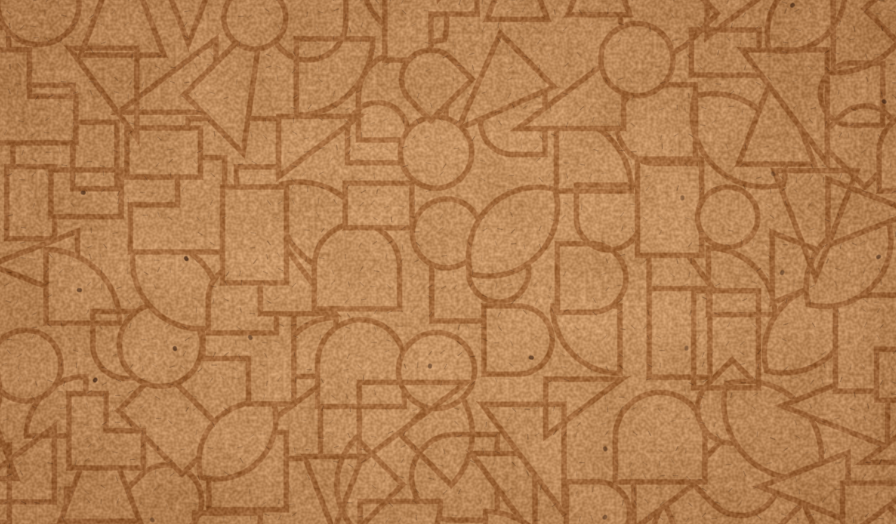
Reproduce this pattern procedurally as a Shadertoy shader.

```glsl
const vec3  PAPER = vec3(0.765, 0.565, 0.375);
const vec3  INK_TINT = vec3(0.83, 0.725, 0.60);
const vec3  EDGE_TINT = vec3(0.88, 0.83, 0.77);
const vec3  FLECK_TINT = vec3(0.42, 0.34, 0.28);
const float CELL = 0.132;          // spacing of the shapes, canvas height = 1
const float SIZE_MIN = 0.52;       // shape size in cells
const float SIZE_MAX = 0.82;
const float JITTER = 0.7;
const float LINE_HALF = 0.0052;
const float SEE_THROUGH = 0.32;    // share of shapes that do not hide others
const float DIAGONAL = 0.14;       // share of shapes turned by 45 degrees
const float GRAIN = 0.19;

vec2 hash2(vec2 p) {
    vec3 q = fract(p.xyx * vec3(0.1031, 0.1030, 0.0973));
    q += dot(q, q.yzx + 33.33);
    return fract((q.xx + q.yz) * q.zy);
}

vec2 gradientAt(vec2 cell) {
    float angle = 6.2832 * hash2(cell).x;
    return vec2(cos(angle), sin(angle));
}

float gradientNoise(vec2 p) {
    vec2 i = floor(p), f = p - i;
    vec2 u = f * f * f * (f * (f * 6.0 - 15.0) + 10.0);
    vec2 e = vec2(1.0, 0.0);
    float low = mix(dot(gradientAt(i), f), dot(gradientAt(i + e), f - e), u.x);
    float high = mix(dot(gradientAt(i + e.yx), f - e.yx),
                     dot(gradientAt(i + 1.0), f - 1.0), u.x);
    return mix(low, high, u.y);
}

mat2 rotation(float a) {
    return mat2(cos(a), sin(a), -sin(a), cos(a));
}

float boxDistance(vec2 p, vec2 halfSize) {
    vec2 d = abs(p) - halfSize;
    return max(d.x, d.y);
}

// Signed distance to one of eight closed shapes with mitred corners
float shapeDistance(vec2 p, int kind) {
    if (kind == 0) return max(length(p + 0.7) - 1.5, -0.7 - min(p.x, p.y));  // quarter disc
    if (kind == 1) return length(p) - 0.75;                                  // disc
    if (kind == 2) return boxDistance(p, vec2(0.6, 0.9));                    // box
    if (kind == 3) return max(-0.7 - min(p.x, p.y),
                              dot(p, normalize(vec2(1.0, 0.75))) - 0.28);    // right triangle
    if (kind == 4) return max(abs(p.x) * 0.93 + p.y * 0.36 - 0.4, -p.y - 0.8); // spike
    if (kind == 5) return max(length(p + 0.5), length(p - 0.5)) - 1.4;       // leaf
    if (kind == 6) return max(boxDistance(p, vec2(0.85)), min(p.x, p.y));    // angle
    return max(length(vec2(p.x, max(p.y, 0.0))) - 0.8, -p.y - 0.8);          // arch
}

// Outlines of overlapping shapes, stacked in two layers
float linework(vec2 p, float pixel) {
    vec2 home = floor(p / CELL);
    float ink = 0.0;
    for (int layer = 0; layer < 2; layer++)
    for (int y = -2; y <= 2; y++)
    for (int x = -2; x <= 2; x++) {
        vec2 id = home + vec2(x, y);
        vec2 pick = hash2(id + 71.3);
        if (int(pick.x * 2.0) != layer) continue;
        vec2 turn = hash2(id + 19.7), style = hash2(id + 143.1);
        vec2 center = (id + 0.5 + JITTER * (hash2(id + 7.9) - 0.5)) * CELL;
        float size = CELL * mix(SIZE_MIN, SIZE_MAX, style.x);
        float angle = 1.5708 * floor(turn.x * 4.0) + 0.7854 * step(turn.y, DIAGONAL);
        vec2 q = rotation(angle) * (p - center) / size;
        float d = shapeDistance(q, int(pick.y * 9.0)) * size;
        if (style.y > SEE_THROUGH) ink *= smoothstep(-pixel, pixel, d);
        ink = max(ink, 1.0 - smoothstep(-pixel, pixel, abs(d) - LINE_HALF));
    }
    return ink;
}

// Scattered short fibres or round specks, at most one per cell
float flecks(vec2 p, float cell, float halfLength, float radius, float share, float pixel) {
    vec2 id = floor(p / cell);
    vec2 place = hash2(id + 211.0), look = hash2(id + 307.0);
    vec2 q = p - (id + 0.25 + 0.5 * place) * cell;
    q *= rotation(6.2832 * look.x);
    q.x -= clamp(q.x, -halfLength, halfLength);
    float mark = 1.0 - smoothstep(-pixel, pixel, length(q) - radius);
    return mark * step(look.y, share) * (0.4 + 0.6 * place.x);
}

void mainImage(out vec4 fragColor, in vec2 fragCoord) {
    float pixel = 1.0 / iResolution.y;
    vec2 p = fragCoord * pixel;
    vec2 fromCenter = fragCoord / iResolution.xy - 0.5;

    // Paper shaded towards the edges
    float edge = smoothstep(0.15, 0.75, length(fromCenter * vec2(1.0, 0.9)));
    vec3 color = PAPER * mix(vec3(1.0), EDGE_TINT, edge);

    // Printed lines with slightly uneven ink
    float wear = 0.93 + 0.25 * gradientNoise(p * 55.0 + 9.0);
    float ink = linework(p, pixel) * clamp(wear, 0.0, 1.0);
    color *= mix(vec3(1.0), INK_TINT, ink);

    // Grain and fibres
    float grain = 0.6 * gradientNoise(p * 170.0) + 0.4 * gradientNoise(p * 75.0 + 31.0)
                + 0.25 * gradientNoise(p * 9.0 + 57.0);
    color += GRAIN * grain;
    float fibre = flecks(p, 0.026, 0.004, 0.0008, 0.45, pixel);
    float speck = flecks(p + 3.0, 0.17, 0.001, 0.0038, 0.2, pixel);
    color *= mix(vec3(1.0), FLECK_TINT, max(0.4 * fibre, 0.9 * speck));

    fragColor = vec4(clamp(color, 0.0, 1.0), 1.0);
}
```
